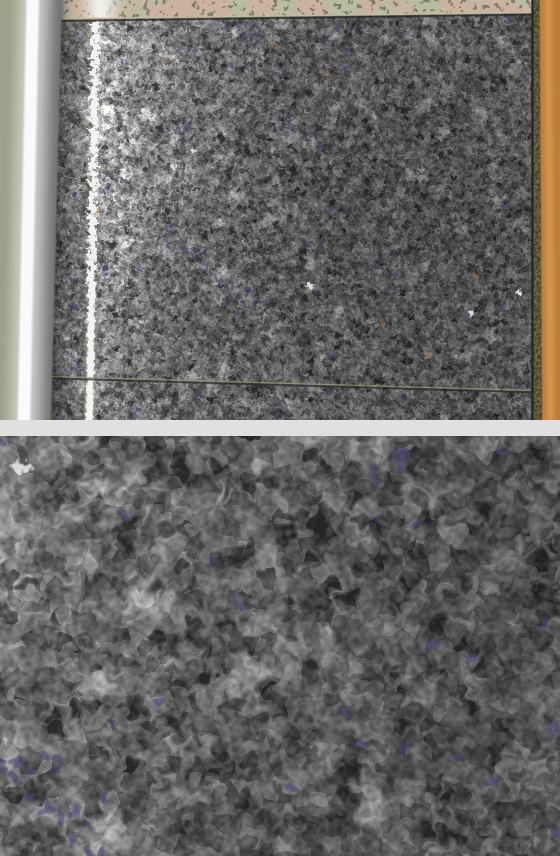
Top: the whole. Bottom: its middle third, enlarged.
A Shadertoy shader for this texture:

```glsl
// A dark polished granite slab with a speckled lamp reflection, framed by
// a metal tube, a pale stone strip and an orange rail. Grain is crisp warped
// cells under gradient noise; the frame is made of slanted edges.

vec2 hash2(vec2 p) {
    vec3 q = fract(p.xyx * vec3(0.1031, 0.1030, 0.0973));
    q += dot(q, q.yzx + 33.33);
    return fract((q.xx + q.yz) * q.zy);
}

vec2 direction(float turn) {
    return vec2(cos(6.2832 * turn), sin(6.2832 * turn));
}

float corner(vec2 cell, vec2 p) {
    return dot(direction(hash2(cell).x), p - cell);
}

float noise(vec2 p) {
    p = mat2(0.8, 0.6, -0.6, 0.8) * p + 90.0;
    vec2 i = floor(p), f = p - i, e = vec2(0, 1);
    vec2 u = f * f * f * (f * (f * 6.0 - 15.0) + 10.0);
    return mix(mix(corner(i, p), corner(i + e.yx, p), u.x),
               mix(corner(i + e, p), corner(i + 1.0, p), u.x), u.y);
}

// Nearest jittered cell: distance to its centre, then two random values
vec3 flake(vec2 p) {
    vec3 nearest = vec3(9.0);
    for (int y = -1; y <= 1; y++)
    for (int x = -1; x <= 1; x++) {
        vec2 cell = floor(p) + vec2(x, y);
        float d = length(cell + 0.1 + 0.8 * hash2(cell) - p);
        if (d < nearest.x) nearest = vec3(d, hash2(cell + 57.0));
    }
    return nearest;
}

vec3 granite(vec2 p) {
    vec2 q = p + 0.009 * vec2(noise(p * 95.0), noise(p * 95.0 + 40.0));
    float fine = noise(p * 210.0 + 11.0);

    // Mineral flakes in two sizes, with cleavage streaks on the larger ones
    vec3 grain = flake(q / 0.017), chip = flake(q / 0.0085 + 31.0);
    float streak = sin(dot(q, direction(grain.z)) * 600.0);
    float tone = 0.35 + 0.12 * (grain.y - 0.5) + 0.15 * (chip.y - 0.5);
    tone += 0.035 * streak * smoothstep(0.4, 0.8, grain.y);
    tone += 0.06 * noise(p * 13.0) + 0.12 * noise(p * 40.0 + 5.0);
    tone += 0.11 * noise(p * 100.0 + 3.0) + 0.1 * fine;

    // Round dark grains and large pale crystals
    tone -= 0.1 * step(0.75, grain.z) * smoothstep(0.5, 0.3, grain.x);
    vec3 crystal = flake(q / 0.055 + 20.0);
    float ragged = crystal.x + 0.4 * noise(p * 60.0);
    tone += 0.13 * step(0.8, crystal.y) * smoothstep(0.36, 0.2, ragged);

    // Lamp glow beside the reflection, shade to the right
    float offset = p.x - 0.213 - 0.016 * p.y;
    float glow = offset > 0.0 ? exp(-offset / 0.2) : exp(offset / 0.05) * 0.7;
    glow *= mix(0.5, 1.0, smoothstep(0.1, 0.65, p.y));
    vec2 far = p - vec2(0.98, 0.48);
    vec3 color = vec3(max(tone, 0.14) * (1.0 + glow - 0.13 * exp(-8.0 * dot(far, far))));

    // Blue glints in loose clusters, rare rust and white flecks
    vec3 glint = flake(q / 0.011 + 70.0);
    float cluster = smoothstep(0.15, 0.4, noise(p * 8.0 + 2.0)) * smoothstep(0.95, 0.6, p.x);
    float blue = step(0.985 - 0.35 * cluster, glint.y) * smoothstep(0.5, 0.25, glint.x);
    color = mix(color, vec3(0.27, 0.26, 0.46), 0.55 * blue);
    vec3 fleck = flake(q / 0.09 + 130.0);
    float spot = smoothstep(0.09, 0.05, fleck.x + 0.06 * fine);
    color = mix(color, vec3(0.62, 0.48, 0.37), 0.6 * spot * step(0.94, fleck.y));
    color = mix(color, vec3(0.86), spot * step(fleck.y, 0.07));

    // Broken white reflection with an olive fringe
    float breakup = mix(0.5, 1.5, smoothstep(0.15, 0.5, p.y));
    float lamp = 1.0 - abs(offset) / 0.012 + breakup * (noise(p * 90.0 + 8.0) + 0.5 * fine);
    float fringe = smoothstep(-0.5, -0.1, lamp) * smoothstep(0.3, 0.0, lamp);
    color = mix(color, vec3(0.60, 0.60, 0.46), 0.4 * fringe);
    return mix(color, vec3(0.95), smoothstep(0.0, 0.5, lamp));
}

vec3 paleStone(vec2 p) {
    vec3 color = mix(vec3(0.72, 0.74, 0.63), vec3(0.80, 0.70, 0.63),
                     smoothstep(-0.15, 0.2, noise(p * 13.0 + 4.0)));
    float speck = noise(p * 65.0) + 0.5 * noise(p * 150.0);
    color = mix(color, vec3(0.40, 0.42, 0.34), 0.75 * smoothstep(0.18, 0.4, speck));
    return mix(color, vec3(0.97), 0.9 * exp(-pow((p.x - 0.24) / 0.035, 2.0)));
}

vec3 metalTube(vec2 p) {
    float t = p.x - 0.057 - 0.021 * p.y;
    vec3 left = mix(vec3(0.61, 0.63, 0.54), vec3(0.78, 0.79, 0.74), smoothstep(-0.06, -0.01, t));
    vec3 right = vec3(mix(0.78, 0.46, smoothstep(0.012, 0.068, t)));
    vec3 color = mix(left, right, smoothstep(-0.01, 0.01, t));
    return mix(color, vec3(0.98), smoothstep(0.02, 0.01, abs(t)));
}

void mainImage(out vec4 fragColor, in vec2 fragCoord) {
    vec2 p = fragCoord / iResolution.y;
    float blur = 1.0 / iResolution.y;
    vec3 color = granite(p);
    // Pale joint with a dark groove under it
    float joint = p.y - 0.107 + 0.029 * p.x;
    color = mix(color, vec3(0.16), 0.7 * smoothstep(0.002 + blur, 0.001, abs(joint + 0.004)));
    float worn = 0.8 + 0.6 * noise(p * 40.0);
    color = mix(color, vec3(0.60, 0.58, 0.47), worn * smoothstep(0.001 + blur, 0.0, abs(joint)));
    // Pale strip along the top, with its lit lip and shadow
    float top = p.y - 0.951 - 0.0135 * p.x;
    color = mix(color, vec3(0.15), 0.8 * smoothstep(0.003 + blur, 0.001, abs(top + 0.002)));
    vec3 strip = mix(vec3(0.76, 0.74, 0.62), paleStone(p), smoothstep(0.002, 0.006, top));
    color = mix(color, strip, smoothstep(-blur, blur, top));
    // Dark gap, gritty olive band and orange rail on the right
    vec3 band = vec3(0.36, 0.33, 0.22) * (1.0 + 0.6 * noise(p * 150.0));
    band = mix(vec3(0.14), band, smoothstep(1.268, 1.273, p.x));
    color = mix(color, band, smoothstep(1.265 - blur, 1.265 + blur, p.x));
    float rail = p.x - 1.291 + 0.006 * p.y;
    vec3 orange = mix(vec3(0.74, 0.49, 0.23), vec3(0.83, 0.58, 0.30), exp(-pow((rail - 0.02) / 0.011, 2.0)));
    color = mix(color, orange, smoothstep(-blur, blur, rail));
    // Tube on the left, casting a narrow shadow
    float tube = p.x - 0.122 - 0.026 * p.y;
    color *= 1.0 - 0.35 * exp(-max(tube, 0.0) / 0.012);
    color = mix(metalTube(p), color, smoothstep(-0.002 - blur, 0.002 + blur, tube));
    fragColor = vec4(clamp(color, 0.0, 1.0), 1.0);
}
```
